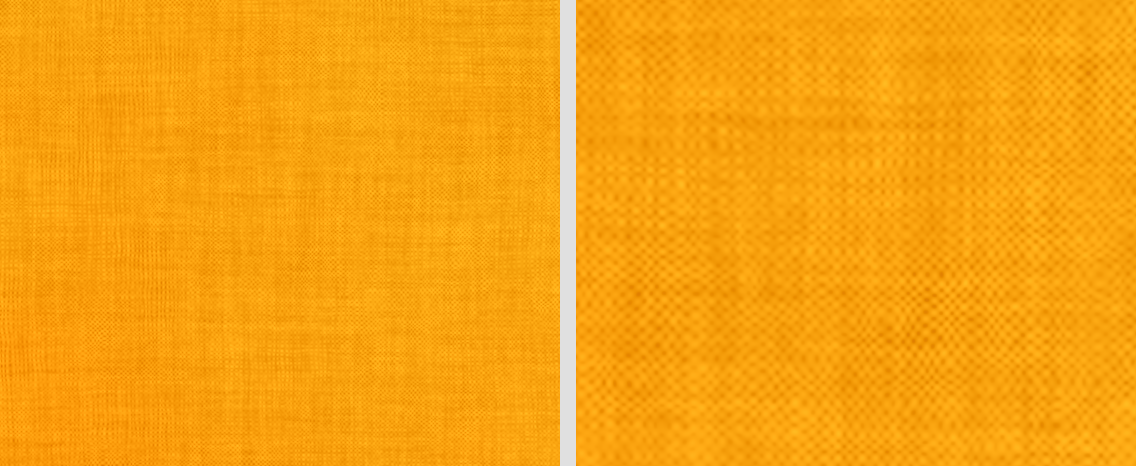
Left: the whole. Right: its middle third, enlarged.
This texture is drawn by a Shadertoy shader. Its source:

```glsl
// Fine plain-weave cloth in warm orange: warp and weft threads meet in small dark
// gaps that drift between staggered and square order. Stretched noise makes uneven
// threads, fibre grain roughens them and broad noise tints the cloth.

const float PI = 3.14159265;
const float THREADS = 206.0;   // half gap spacings per canvas height
const vec3 SHADE = vec3(0.895, 0.525, -0.030);
const vec3 LIGHT = vec3(1.035, 0.725, 0.125);
const vec3 RED_TINT = vec3(0.012, -0.040, -0.018);

float hash(vec2 p) {
    vec3 q = fract(p.xyx * vec3(0.1031, 0.1030, 0.0973));
    q += dot(q, q.yzx + 33.33);
    return fract((q.x + q.y) * q.z);
}

// Smooth value noise, centred on zero
float noise(vec2 p) {
    vec2 i = floor(p);
    vec2 f = fract(p);
    f = f * f * (3.0 - 2.0 * f);
    float low = mix(hash(i), hash(i + vec2(1.0, 0.0)), f.x);
    float high = mix(hash(i + vec2(0.0, 1.0)), hash(i + vec2(1.0)), f.x);
    return mix(low, high, f.y) - 0.5;
}

float clouds(vec2 p) {
    float sum = 0.0;
    float weight = 0.6;
    for (int octave = 0; octave < 4; octave++) {
        sum += weight * noise(p);
        p = p * 2.03 + 17.3;
        weight *= 0.5;
    }
    return sum;
}

// Bends the thread grid so rows and columns wander a little
vec2 threadSpace(vec2 uv) {
    vec2 sway = vec2(noise(uv * vec2(7.0, 3.0)), noise(uv * vec2(3.0, 7.0) + 40.0));
    vec2 jitter = vec2(noise(uv * vec2(65.0, 30.0)), noise(uv * vec2(30.0, 65.0) + 90.0));
    return uv * THREADS + 2.4 * sway + 1.1 * jitter;
}

// Gaps between threads: staggered where square is 0, in rows and columns where it is 1
float weave(vec2 t, float relief, float square, float columnBias) {
    vec2 ridge = cos(PI * t);
    float checker = ridge.x * ridge.y;
    float lines = ridge.x * (0.5 + columnBias) + ridge.y * (0.5 - columnBias);
    float height = mix(checker, 0.45 * checker + 0.75 * lines, square);
    float gap = smoothstep(0.2, 1.0, -height);
    return relief * (0.21 * height - 0.14 * gap + 0.03);
}

// Thick and thin places along single threads, with a few short dark streaks
float slubs(vec2 t) {
    float warp = noise(t * vec2(0.75, 0.040)) + 0.35 * noise(t * vec2(0.21, 0.014) + 61.0);
    float weft = noise(t * vec2(0.040, 0.75) + 23.0) + 0.35 * noise(t * vec2(0.014, 0.21) + 87.0);
    float streak = smoothstep(0.25, 0.45, noise(t * vec2(0.045, 0.50) + 131.0));
    return 0.21 * warp + 0.21 * weft - 0.09 * streak;
}

void mainImage(out vec4 fragColor, in vec2 fragCoord) {
    vec2 uv = fragCoord / iResolution.y;
    vec2 across = fragCoord / iResolution.xy;
    vec2 threads = threadSpace(uv);

    // Surface tone
    float relief = 1.0 + 0.9 * noise(uv * 26.0 + 5.0);
    float square = clamp(0.55 - 0.3 * across.x + 1.3 * noise(uv * 9.0 + 71.0), 0.0, 1.0);
    float columnBias = clamp(0.22 - 0.25 * across.x + 0.8 * noise(uv * 6.0 + 12.0), -0.4, 0.4);
    float grain = 0.22 * noise(uv * 210.0) + 0.11 * noise(uv * 95.0 + 31.0);
    float tone = 0.55 + weave(threads, relief, square, columnBias) + slubs(threads) + grain;
    tone += 0.11 * clouds(uv * 6.0);

    // Redder toward the lower left, yellower toward the upper right
    float corner = 1.0 - smoothstep(0.0, 0.85, length(across * vec2(1.0, 0.9)));
    float redness = 0.75 * corner + 0.7 * clouds(uv * 4.0 + 53.0)
                  - 0.22 * across.x * across.y;

    vec3 cloth = mix(SHADE, LIGHT, clamp(tone, -0.1, 1.1)) + RED_TINT * redness;
    fragColor = vec4(clamp(cloth, 0.0, 1.0), 1.0);
}
```
